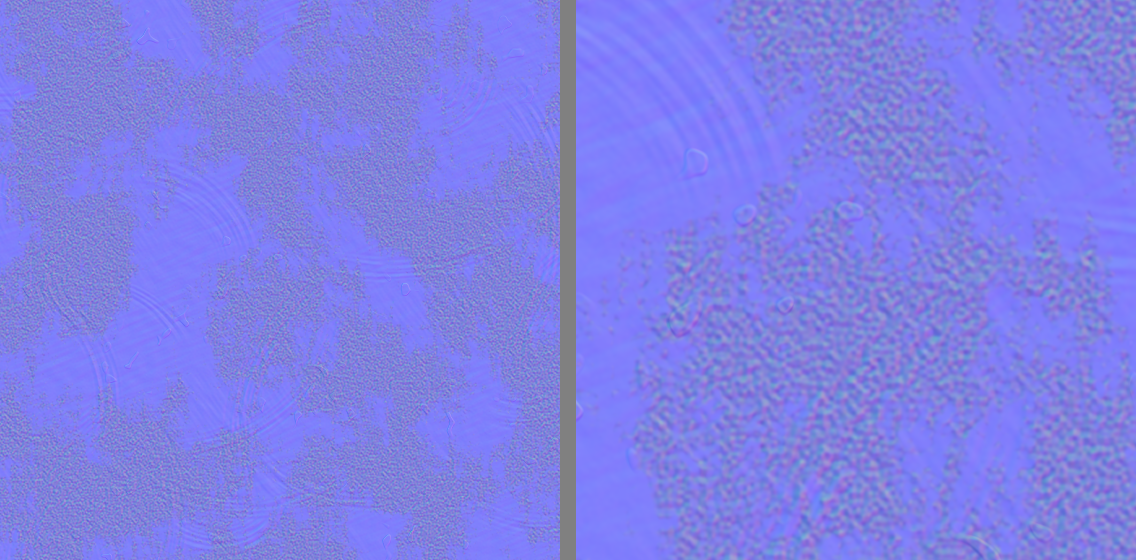
Left, the full canvas; right, a detail of the centre.
This texture map is drawn by a Shadertoy shader. Its source:

```glsl
// Tangent-space normal map of worn, brushed plaster. Ragged patches of fine
// grain, curved trowel strokes and small chips form a height field; its slope
// gives red and green, and the density of the grain dims the blue.

vec2 hash2(vec2 p) {
    vec3 q = fract(p.xyx * vec3(0.1031, 0.1030, 0.0973));
    q += dot(q, q.yzx + 33.33);
    return fract((q.xx + q.yz) * q.zy);
}

// Gradient noise, roughly -0.7 to 0.7
float noise(vec2 p) {
    vec2 i = floor(p), f = p - i;
    vec2 u = f * f * f * (f * (f * 6.0 - 15.0) + 10.0);
    vec2 e = vec2(1.0, 0.0);
    float a = dot(hash2(i) * 2.0 - 1.0, f);
    float b = dot(hash2(i + e.xy) * 2.0 - 1.0, f - e.xy);
    float c = dot(hash2(i + e.yx) * 2.0 - 1.0, f - e.yx);
    float d = dot(hash2(i + e.xx) * 2.0 - 1.0, f - e.xx);
    return mix(mix(a, b, u.x), mix(c, d, u.x), u.y);
}

float fbm(vec2 p) {
    float sum = 0.0, amp = 1.0;
    for (int i = 0; i < 6; i++) {
        sum += amp * noise(p);
        p = p * 2.03 + 17.7;
        amp *= 0.62;
    }
    return sum;
}

// 0 on smooth plaster, 1 where the grain is exposed
float roughness(vec2 p) {
    float cover = fbm(p * vec2(5.0, 4.2) + 31.0);
    cover += 0.32 * noise(p * vec2(95.0, 22.0) + 7.0);    // upright weave
    cover += 0.18 * noise(p * vec2(20.0, 95.0) + 53.0);   // level weave
    cover += 0.28 * noise(p * 190.0 + 11.0);              // speckle
    return smoothstep(-0.20, 0.15, cover);
}

// Bundles of concentric grooves, each limited to part of a ring
float trowelStrokes(vec2 p) {
    float sum = 0.0;
    for (int i = 0; i < 36; i++) {
        float id = float(i);
        vec2 centre = hash2(vec2(id, 3.0)) * 1.4 - 0.2;
        vec2 size = hash2(vec2(id, 19.0));
        float radius = mix(0.07, 0.42, size.x);
        float width = mix(0.02, 0.06, size.y);
        float heading = 6.2832 * hash2(vec2(id, 41.0)).x;
        vec2 q = p - centre;
        float across = length(q) - radius;
        float facing = dot(normalize(q + 1e-5), vec2(cos(heading), sin(heading)));
        float window = smoothstep(width, 0.3 * width, abs(across))
                     * smoothstep(0.72, 0.93, facing);
        if (window > 0.0) {
            float along = radius * atan(q.y, q.x);
            sum += window * noise(vec2(across * 135.0, along * 13.0) + id * 9.1);
        }
    }
    return sum;
}

float height(vec2 p, float rough) {
    float grain = noise(p * 215.0) + 0.5 * noise(p * 120.0 + 5.0);
    float h = grain * (0.06 + 0.85 * rough);
    h += 0.85 * trowelStrokes(p);
    // Fine brush hairs in two directions, fading in and out
    float side = smoothstep(-0.2, 0.2, noise(p * 4.0 + 71.0));
    float falling = noise(vec2(p.x + p.y * 0.7, p.y - p.x * 0.7) * vec2(105.0, 18.0));
    float rising = noise(vec2(p.x + p.y * 0.4, p.y - p.x * 0.4) * vec2(16.0, 105.0));
    h += 0.35 * mix(falling, rising, side);
    // Raised chips with crisp rims
    vec2 bent = p + 0.012 * vec2(noise(p * 50.0), noise(p * 50.0 + 90.0));
    float chips = smoothstep(0.27, 0.37, noise(bent * vec2(44.0, 36.0) + 23.0));
    h += 0.45 * chips * smoothstep(-0.1, 0.2, noise(p * 6.0 + 13.0));
    return h + 0.5 * noise(p * 45.0 + 61.0);
}

void mainImage(out vec4 fragColor, in vec2 fragCoord) {
    vec2 p = fragCoord / iResolution.xy;
    float rough = roughness(p);

    // Slope over a fixed canvas distance
    vec2 e = vec2(0.0019, 0.0);
    float h = height(p, rough);
    vec2 slope = vec2(height(p + e.xy, rough), height(p + e.yx, rough)) - h;
    vec3 n = normalize(vec3(-0.52 * slope, 1.0));

    // Unresolved grain shortens the normal, which lowers the blue
    float pits = 0.135 + 0.07 * noise(p * 230.0 + 47.0);
    float blue = 0.49 + 0.5 * n.z - rough * pits;
    float lift = 0.5 * max(0.0, 0.87 - blue);
    fragColor = vec4(0.5 + 0.5 * n.x, 0.497 + 0.5 * n.y + lift, blue, 1.0);
}
```
